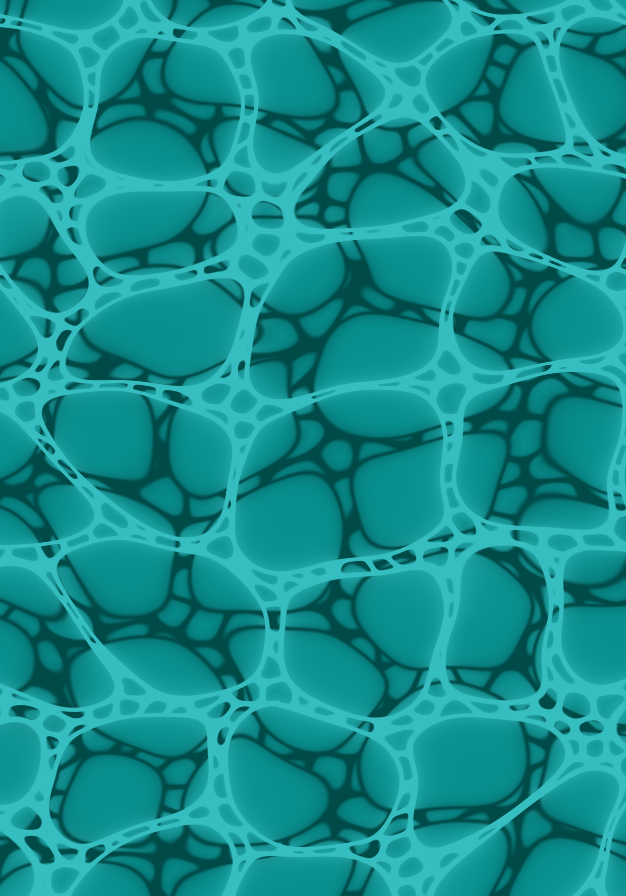
A WebGL 1 fragment shader for this texture:

```glsl
precision highp float;
uniform vec2 u_resolution;

// Palette
const vec3 FILL  = vec3(0.03, 0.56, 0.56);
const vec3 LIGHT = vec3(0.21, 0.74, 0.75);
const vec3 DARK  = vec3(0.00, 0.29, 0.28);

// Foam layout, in canvas widths
const float FLATTEN      = 1.25;   // cells are wider than tall
const float ROUNDING     = 7.0;    // lower means rounder cell corners
const float JITTER       = 0.84;
const float FRONT_CELLS  = 3.8;
const float FRONT_BUBBLE = 20.0;
const float FRONT_WEB    = 0.0100;
const float FRONT_RIM    = 0.0065;
const float BACK_CELLS   = 4.1;
const float BACK_BUBBLE  = 14.0;
const float BACK_WEB     = 0.0135;
const float BACK_RIM     = 0.0050;
const float WALL         = 0.0045; // half gap between bubbles
const float WEB_VARIATION = 0.0035;

// Soft light and shade on the fill
const float GLOW_REACH   = 0.013;
const float GLOW_AMOUNT  = 0.50;
const float SHADE_REACH  = 0.009;
const float SHADE_AMOUNT = 0.42;
const float BACK_BLUR    = 0.0028;

vec2 hash2(vec2 p) {
  vec2 q = vec2(dot(p, vec2(127.1, 311.7)), dot(p, vec2(269.5, 183.3)));
  return fract(sin(q) * 43758.545);
}

// Layered sines bend the straight cell borders
vec2 warp(vec2 p) {
  vec2 w = 0.026 * sin(6.3 * p.yx + vec2(1.3, 4.1) + 2.0 * p);
  w += 0.010 * sin(17.0 * p.yx + vec2(5.2, 0.7) - 6.0 * p);
  return p + w + 0.003 * sin(37.0 * p.yx + vec2(2.4, 3.6));
}

float waves(vec2 p) {
  return 0.5 * (sin(9.0 * p.x + 4.0 * sin(5.0 * p.y))
              + sin(11.0 * p.y + 3.0 * sin(7.0 * p.x)));
}

// Smooth distance to the nearest border of a cellular pattern
float cellBorder(vec2 p, float scale, float seed) {
  vec2 g = p * scale + seed;
  vec2 id = floor(g);
  float nearest = 0.0;
  float others = 0.0;
  for (int y = -1; y <= 1; y++) {
    for (int x = -1; x <= 1; x++) {
      vec2 cell = id + vec2(float(x), float(y));
      vec2 site = cell + 0.5 + JITTER * (hash2(cell) - 0.5);
      float e = exp(-ROUNDING * distance(g, site));
      others += min(e, nearest);
      nearest = max(e, nearest);
    }
  }
  return log(nearest / max(others, 1e-9)) / (2.0 * ROUNDING * scale);
}

float smoothMin(float a, float b, float k) {
  float h = max(k - abs(a - b), 0.0) / k;
  return min(a, b) - 0.25 * h * h * k;
}

// Signed depth into the holes of a web: large cells plus bubbles in its strands
float foamHoles(vec2 p, float cells, float bubbles, float web, float rim, float seed) {
  float width = web + WEB_VARIATION * waves(p + seed);
  float cell = cellBorder(p, cells, seed) - width;
  float bubble = cellBorder(p, bubbles, seed + 31.7) - WALL;
  return max(cell, smoothMin(bubble, -cell - rim, 0.005));
}

void main() {
  vec2 p = gl_FragCoord.xy / u_resolution.x;
  p.y *= FLATTEN;
  float aa = max(0.0010, 0.6 / u_resolution.x);

  float front = foamHoles(warp(p), FRONT_CELLS, FRONT_BUBBLE, FRONT_WEB, FRONT_RIM, 3.4);
  float back = foamHoles(warp(p + 2.37), BACK_CELLS, BACK_BUBBLE, BACK_WEB, BACK_RIM, 12.9);

  // Fill, shaded beside the rear web and glowing beside the front one
  float shade = SHADE_AMOUNT * exp(-max(back, 0.0) / SHADE_REACH);
  float glow = GLOW_AMOUNT * exp(-max(front, 0.0) / GLOW_REACH);
  vec3 color = mix(FILL, DARK, shade);
  color = mix(color, LIGHT, glow);

  // Blurred rear web, then the crisp front web
  color = mix(DARK, color, smoothstep(-BACK_BLUR, BACK_BLUR, back));
  color = mix(LIGHT, color, smoothstep(-aa, aa, front));
  gl_FragColor = vec4(color, 1.0);
}
```
